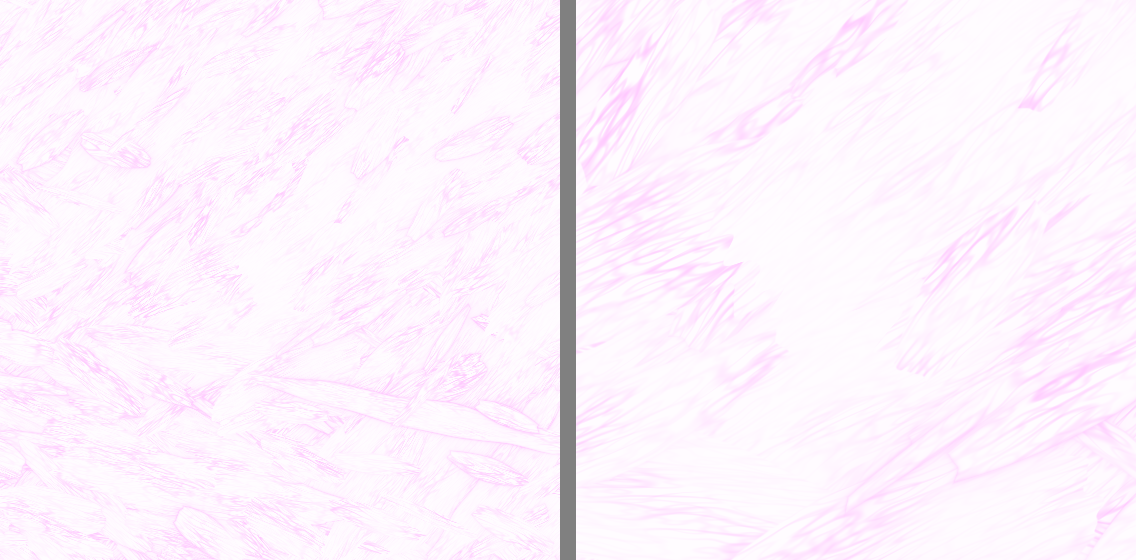
Left: the whole. Right: its middle third, enlarged.
Give the GLSL for this texture, as a Shadertoy shader.

```glsl
#define LAYERS 10
#define PRESENCE 0.64
#define BASE_INK 0.013
#define FIBRE_INK 0.235
#define EDGE_INK 0.24
#define HALO_INK 0.05
#define HALO_WIDTH 0.009
#define RISING_ANGLE 0.72
#define FALLING_ANGLE -0.4
#define ANGLE_SPREAD 0.6
#define MAX_INK 0.27

vec2 hash2(vec2 p) {
    vec3 q = fract(vec3(p.xyx) * vec3(0.1031, 0.1030, 0.0973));
    q += dot(q, q.yzx + 33.33);
    return fract((q.xx + q.yz) * q.zy);
}

float gradientDot(vec2 cell, vec2 offset) {
    float a = 6.2832 * hash2(cell).x;
    return dot(vec2(cos(a), sin(a)), offset);
}

float gradientNoise(vec2 p) {
    vec2 i = floor(p), f = p - i;
    vec2 u = f * f * f * (f * (f * 6.0 - 15.0) + 10.0);
    vec2 e = vec2(1.0, 0.0);
    float low = mix(gradientDot(i, f), gradientDot(i + e, f - e), u.x);
    float high = mix(gradientDot(i + e.yx, f - e.yx), gradientDot(i + 1.0, f - 1.0), u.x);
    return mix(low, high, u.y);
}

vec2 rotate(vec2 p, float a) {
    float c = cos(a), s = sin(a);
    return vec2(c * p.x + s * p.y, c * p.y - s * p.x);
}

// Thin contour lines of stretched noise, gathered in streaky clumps
float fibreInk(vec2 p, vec2 seed, float strength) {
    p.y += 0.012 * gradientNoise(p * vec2(8.0, 16.0) + seed);
    float clumps = smoothstep(-0.25, 0.45, gradientNoise(p * vec2(9.0, 28.0) + seed.yx));
    float grain = gradientNoise(p * vec2(19.0, 135.0) + seed);
    float fine = gradientNoise(p * vec2(42.0, 220.0) - seed);
    float lines = 1.0 - smoothstep(0.0, 0.16, abs(grain));
    float hairs = 1.0 - smoothstep(0.0, 0.2, abs(fine));
    return BASE_INK + FIBRE_INK * strength * mix(0.16, 1.0, clumps) * (lines + 0.55 * hairs);
}

// Tapered sliver with wavy sides and splintered ends
float chipDistance(vec2 p, vec2 halfSize, vec2 seed) {
    float t = p.x / halfSize.x;
    float wave = gradientNoise(vec2(p.x * 9.0, sign(p.y) * 4.5) + seed);
    float splinter = gradientNoise(vec2(p.y * 75.0, sign(p.x) * 3.5) + seed);
    float side = abs(p.y) - halfSize.y * (1.0 - 0.6 * t * t + 0.4 * wave);
    float end = abs(p.x) - halfSize.x * (1.0 + 0.16 * splinter);
    return max(side, end);
}

// Lays one chip, its rim and its soft outer halo over the ink below
float layChip(float ink, vec2 uv, vec2 cell, float scale, vec2 seed) {
    vec2 place = hash2(cell + seed);
    vec2 shape = hash2(cell + seed + 17.3);
    vec2 tone = hash2(cell + seed + 41.7);
    vec2 turn = hash2(cell + seed + 63.1);
    if (turn.x > PRESENCE) return ink;

    vec2 centre = (cell + 0.5 + 0.7 * (place - 0.5)) / scale;
    float rising = smoothstep(0.15, 0.85, dot(centre, vec2(0.5, 0.7)));
    float angle = shape.x < rising ? RISING_ANGLE : FALLING_ANGLE;
    angle += ANGLE_SPREAD * (turn.y - 0.5);
    vec2 p = rotate(uv - centre, angle);

    float len = mix(0.5, 0.88, place.y) / scale;
    vec2 halfSize = vec2(len, len * mix(0.07, 0.45, shape.y));
    vec2 reach = abs(p) - halfSize * vec2(1.15, 1.4) - 4.0 * HALO_WIDTH;
    if (max(reach.x, reach.y) > 0.0) return ink;

    vec2 chipSeed = 60.0 * tone + 20.0 * place;
    float d = chipDistance(p, halfSize, chipSeed);
    float cover = 1.0 - smoothstep(-0.0008, 0.0008, d);
    float size = smoothstep(2.0, 7.0, scale);
    if (cover > 0.0) {
        float strength = mix(0.24, 0.7, size) + 0.55 * tone.x * tone.x;
        ink = mix(ink, fibreInk(p, chipSeed, strength), cover);
    }

    float broken = smoothstep(-0.35, 0.3, gradientNoise(p * 7.0 + chipSeed));
    float rim = tone.y * tone.y * broken;
    ink += EDGE_INK * rim * exp(-abs(d) / 0.0011);
    ink += HALO_INK * rim * (1.0 - cover) * exp(-max(d, 0.0) / HALO_WIDTH);
    return ink;
}

void mainImage(out vec4 fragColor, in vec2 fragCoord) {
    vec2 uv = fragCoord / iResolution.y;
    float ink = fibreInk(rotate(uv, RISING_ANGLE), vec2(3.7, 8.1), 1.0);

    // Each cycle stacks small, medium, then broad pale chips
    for (int i = 0; i < LAYERS; i++) {
        int kind = i % 3;
        float scale = kind == 0 ? 8.5 : (kind == 1 ? 4.8 : 2.3);
        vec2 seed = float(i) * vec2(13.7, 29.3) + 5.0;
        vec2 home = floor(uv * scale);
        for (int y = -1; y <= 1; y++)
            for (int x = -1; x <= 1; x++)
                ink = layChip(ink, uv, home + vec2(x, y), scale, seed);
    }

    // Ink absorbs green only and saturates softly, leaving pink on white
    float absorbed = MAX_INK * (1.0 - exp(-ink / MAX_INK));
    fragColor = vec4(1.0, 1.0 - absorbed, 1.0, 1.0);
}
```
